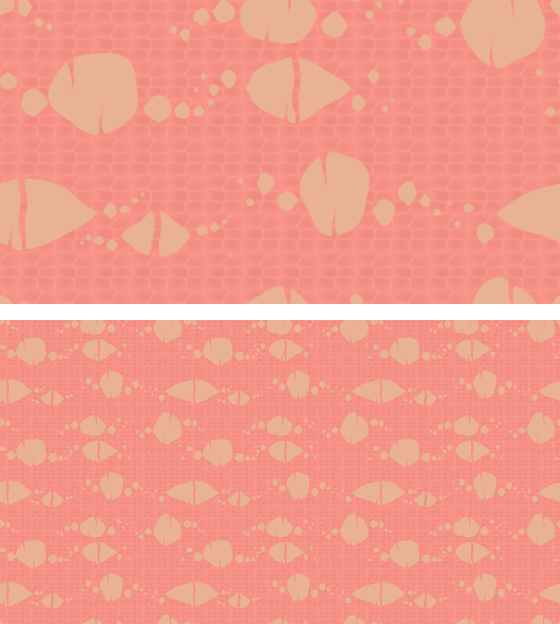
Top, the tile; bottom, the same tile 3 across and 3 down.
Write a WebGL 1 fragment shader that draws this pattern.

```glsl
precision highp float;
uniform vec2 u_resolution;

float hash(vec2 p) {
  vec3 q = fract(p.xyx * 0.1031);
  q += dot(q, q.yzx + 33.33);
  return fract((q.x + q.y) * q.z);
}

float smoothMax(float a, float b, float k) {
  float h = max(k - abs(a - b), 0.0) / k;
  return max(a, b) + h * h * k * 0.25;
}

// Wobbly oval; pointed = 1 turns it into a diamond
float stone(vec2 p, vec2 radius, float pointed, float seed) {
  vec2 q = p / radius;
  float a = atan(q.y, q.x);
  float wobble = 0.05 * sin(3.0 * a + seed * 5.0) + 0.035 * sin(5.0 * a - seed * 9.0);
  float d = mix(length(q), abs(q.x) + abs(q.y), pointed);
  return (d - 1.0 - wobble) * min(radius.x, radius.y);
}

// Narrow wedge that opens upward from its tip
float cleft(vec2 p, float x, float tip, float height) {
  float width = min(0.012 * (p.y / height - tip), 0.011);
  return width - abs(p.x - x - 0.004 * sin(p.y * 45.0));
}

// Split boulder with a dwindling trail of pebbles on either side
float cluster(vec2 uv, vec2 centre, vec2 radius, float pointed, vec2 crack, float seed) {
  vec2 p = (fract(uv - centre + 0.5) - 0.5) * vec2(1.84, 1.0);
  float d = stone(p, radius, pointed, seed);
  d = smoothMax(d, cleft(p, crack.x, crack.y, radius.y), 0.012);
  d = smoothMax(d, cleft(vec2(p.x, -p.y), -0.02 - 0.5 * crack.x, 0.4, radius.y), 0.012);

  float side = step(0.0, p.x);
  float reach = radius.x + 0.006;
  float size = 0.052 * (1.0 - 0.8 * pointed);
  for (int i = 0; i < 4; i++) {
    vec2 id = vec2(float(i) + 5.0 * side, seed * 7.0);
    float r = size * mix(0.65, 1.0, hash(id));
    reach += r + 0.008;
    vec2 c = vec2(reach, (hash(id + 31.0) - 0.5) * 0.14);
    vec2 oval = r * vec2(1.0, mix(0.85, 1.35, hash(id + 57.0)));
    d = min(d, stone(vec2(abs(p.x), p.y) - c, oval, 0.25, seed + float(i)));
    reach += r;
    size *= 0.64;
  }
  return d;
}

// Soft cells: nearest distance, gap to the second nearest, cell tone
vec3 cells(vec2 p, vec2 period) {
  vec2 base = floor(p);
  vec3 near = vec3(9.0, 9.0, 0.0);
  for (int y = -1; y <= 1; y++) {
    for (int x = -1; x <= 1; x++) {
      vec2 id = base + vec2(float(x), float(y));
      vec2 key = mod(id + 0.5, period);
      vec2 point = id + 0.15 + 0.7 * vec2(hash(key + 3.0), hash(key + 19.0));
      float d = length(p - point);
      if (d < near.x) near = vec3(d, near.x, hash(key + 41.0));
      else near.y = min(near.y, d);
    }
  }
  return vec3(near.x, near.y - near.x, near.z);
}

void main() {
  vec2 uv = gl_FragCoord.xy / u_resolution;

  // Coral skin: 15 by 8 repeats of a small block of cells
  vec3 cell = cells(uv * vec2(15.0, 8.0) * vec2(2.0, 3.0), vec2(2.0, 3.0));
  vec3 color = vec3(0.967, 0.573, 0.533);
  float shade = smoothstep(0.6, 0.1, cell.x) * mix(0.35, 1.0, cell.z);
  color = mix(color, vec3(0.925, 0.525, 0.485), shade * 0.8);
  color = mix(color, vec3(0.98, 0.605, 0.56), 0.75 * smoothstep(0.16, 0.02, cell.y));

  // Sandy clusters: centre, radius, pointedness, cleft offset and tip, seed
  float d = cluster(uv, vec2(0.171, 0.696), vec2(0.146, 0.134), 0.0, vec2(-0.079, 0.0), 1.0);
  d = min(d, cluster(uv, vec2(0.497, 0.952), vec2(0.127, 0.100), 0.1, vec2(0.033, 0.0), 2.0));
  d = min(d, cluster(uv, vec2(0.898, 0.928), vec2(0.140, 0.155), 0.2, vec2(0.030, 0.1), 3.0));
  d = min(d, cluster(uv, vec2(0.525, 0.708), vec2(0.175, 0.112), 0.5, vec2(0.008, -1.4), 4.0));
  d = min(d, cluster(uv, vec2(0.599, 0.366), vec2(0.111, 0.137), 0.0, vec2(-0.036, 0.1), 5.0));
  d = min(d, cluster(uv, vec2(0.034, 0.300), vec2(0.265, 0.120), 0.5, vec2(0.012, -1.4), 6.0));
  d = min(d, cluster(uv, vec2(0.280, 0.225), vec2(0.115, 0.082), 0.6, vec2(0.0, -1.6), 7.0));

  float pixel = 1.0 / u_resolution.y;
  color = mix(color, vec3(0.915, 0.70, 0.58), smoothstep(pixel, -pixel, d));
  gl_FragColor = vec4(color, 1.0);
}
```
